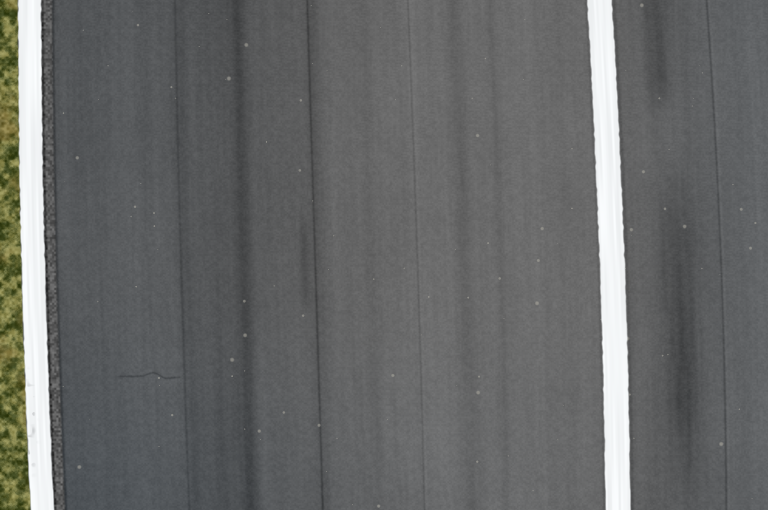
Reproduce this texture procedurally as a Shadertoy shader.

```glsl
float hash(vec2 p) {
    return fract(sin(dot(p, vec2(127.1, 311.7))) * 43758.5453);
}

float noise(vec2 p) {
    vec2 i = floor(p), f = fract(p);
    f = f * f * (3.0 - 2.0 * f);
    return mix(mix(hash(i), hash(i + vec2(1, 0)), f.x),
               mix(hash(i + vec2(0, 1)), hash(i + vec2(1, 1)), f.x), f.y);
}

float fbm(vec2 p) {
    float sum = 0.0, amp = 0.5;
    for (int i = 0; i < 4; i++) {
        sum += amp * noise(p);
        p = p * 2.03 + 17.0;
        amp *= 0.5;
    }
    return sum;
}

// Soft vertical ridge around a lane position
float ridge(float x, float center, float width) {
    float d = (x - center) / width;
    return exp(-d * d);
}

float band(float x, float left, float right, float soft) {
    return smoothstep(left - soft, left + soft, x) * (1.0 - smoothstep(right - soft, right + soft, x));
}

// Lane coordinate: straightens the lens-bent lines
float laneCoord(vec2 uv) {
    float t = 1.0 - uv.y;
    float k = (uv.x - 0.05) / 0.73;
    return uv.x - mix(0.0015, 0.04, k) * t - mix(0.015, -0.016, k) * t * t;
}

// Sparse pale grit, one candidate per grid cell
float grit(vec2 p, float scale, float density) {
    vec2 cell = floor(p * scale);
    vec2 center = 0.2 + 0.6 * vec2(hash(cell + 3.1), hash(cell + 8.7));
    float radius = mix(0.04, 0.11, hash(cell + 5.3));
    float d = length(fract(p * scale) - center);
    return step(1.0 - density, hash(cell)) * (1.0 - smoothstep(radius * 0.4, radius * 1.5, d));
}

vec3 asphalt(vec2 uv, vec2 p, float s) {
    // Broad lane tones
    float tone = 0.345 + 0.015 * ridge(s, 0.17, 0.06);
    tone += 0.022 * smoothstep(0.305, 0.33, s) + 0.035 * smoothstep(0.39, 0.44, s);
    tone += 0.022 * smoothstep(0.46, 0.55, s) - 0.05 * smoothstep(0.74, 0.86, s);
    tone += 0.025 * smoothstep(0.88, 0.96, s);

    // Tyre bands and paving seams
    tone -= 0.025 * ridge(s, 0.235, 0.009) + 0.055 * ridge(s, 0.309, 0.009);
    tone -= 0.02 * ridge(s, 0.285, 0.025) + 0.03 * ridge(s, 0.403, 0.009);
    tone -= 0.02 * ridge(s, 0.472, 0.008) + 0.035 * ridge(s, 0.59, 0.012);
    tone -= 0.022 * ridge(s, 0.638, 0.006) + 0.015 * ridge(s, 0.72, 0.012);
    tone -= 0.07 * ridge(s, 0.4, 0.0016) + 0.045 * ridge(s, 0.228, 0.0018);
    tone -= 0.045 * ridge(s, 0.531, 0.0015) + 0.07 * ridge(s, 0.92, 0.0016);
    tone += 0.02 * ridge(s, 0.534, 0.002) + 0.02 * ridge(s, 0.923, 0.002);
    tone -= 0.05 * ridge(s, 0.386, 0.007) * band(uv.y, 0.4, 0.56, 0.04);

    // Long streaks and mottling
    float streak = noise(vec2(s * 70.0, uv.y * 1.4)) - 0.5;
    float fine = noise(vec2(s * 240.0, uv.y * 5.0 + 9.0)) - 0.5;
    tone += 0.022 * streak + 0.018 * fine + 0.03 * (fbm(p * 7.0) - 0.47);

    // Rubber stains in the right lane
    float worn = 0.6 + 0.8 * noise(vec2(s * 150.0, uv.y * 9.0));
    float stain = ridge(s, 0.852, 0.016) * smoothstep(0.76, 0.85, uv.y) * 0.07;
    stain += ridge(s, 0.866, 0.022) * band(uv.y, 0.1, 0.62, 0.12) * 0.085;
    tone -= stain * worn;

    // Surface grain
    tone += 0.035 * (noise(p * 330.0) - 0.5) + 0.025 * (noise(p * 150.0) - 0.5);
    tone -= 0.025 * smoothstep(0.3, 1.0, length((uv - vec2(0.55, 0.5)) * vec2(1.3, 1.2)));

    // Hairline crack
    float crackY = 0.264 + 0.012 * (noise(vec2(uv.x * 60.0, 2.0)) - 0.5);
    tone -= 0.07 * ridge(uv.y, crackY, 0.0022) * band(uv.x, 0.155, 0.235, 0.006);

    float cool = 0.012 * (1.0 - smoothstep(0.1, 0.5, s)) + 0.012 * smoothstep(0.75, 1.0, s);
    vec3 color = tone + vec3(-0.6, 0.2, 0.9) * (cool + 0.012 * smoothstep(0.5, 0.0, uv.y) * (1.0 - s));
    float debris = grit(p, 28.0, 0.05) + 0.7 * grit(p + 4.3, 60.0, 0.035);
    return mix(color, vec3(0.66, 0.65, 0.61), 0.6 * min(debris, 1.0));
}

vec3 grass(vec2 p) {
    float blades = fbm(p * 75.0);
    vec3 color = mix(vec3(0.22, 0.26, 0.1), vec3(0.58, 0.57, 0.34), smoothstep(0.2, 0.75, blades));
    color = mix(color, vec3(0.52, 0.45, 0.24), 0.6 * smoothstep(0.45, 0.7, fbm(p * 16.0)));
    return color + 0.16 * (noise(p * 190.0) - 0.5);
}

void mainImage(out vec4 fragColor, in vec2 fragCoord) {
    vec2 uv = fragCoord / iResolution.xy;
    vec2 p = fragCoord / iResolution.y;
    float s = laneCoord(uv);
    float soft = 0.8 / iResolution.x + 0.0004;
    vec3 color = asphalt(uv, p, s);

    // Rough shoulder strip beside the left line
    float shoulder = band(s, 0.053, 0.068, 0.002);
    color = mix(color, vec3(0.36 + 0.2 * (noise(p * 240.0) - 0.5)), shoulder);
    color -= 0.15 * ridge(s, 0.0555, 0.0018) + 0.09 * ridge(s, 0.069, 0.002);

    // Grass verge
    float vergeEdge = 0.0236 + 0.002 * (noise(vec2(uv.y * 60.0, 4.0)) - 0.5);
    color = mix(color, grass(p), 1.0 - smoothstep(vergeEdge - soft, vergeEdge + soft, s));

    // Painted lines with faint wear
    float ragged = 0.0012 * (noise(vec2(uv.y * 110.0, 7.0)) - 0.5);
    float paint = band(s + ragged, 0.0236, 0.0535, soft) + band(s + ragged, 0.7645, 0.7965, soft);
    float wear = 0.06 * noise(vec2(s * 350.0, uv.y * 7.0));
    wear += 0.3 * smoothstep(0.72, 0.9, noise(p * 90.0)) * ridge(s, 0.027, 0.006) * band(uv.y, 0.1, 0.25, 0.05);
    color = mix(color, vec3(0.985, 0.995, 1.0) - wear, paint);
    color -= 0.06 * ridge(s, 0.799, 0.0025) + 0.04 * ridge(s, 0.7625, 0.0015);

    fragColor = vec4(clamp(color, 0.0, 1.0), 1.0);
}
```
